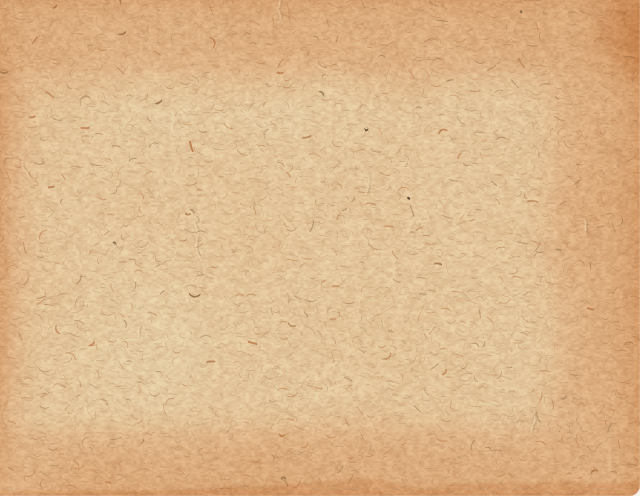
Reproduce this texture procedurally as a Shadertoy shader.

```glsl
// Aged fibrous paper: pale centre, tan borders, brown stains, fibres and creases
#define PALE vec3(0.895, 0.797, 0.637)
#define AGE_SHIFT vec3(0.11, 0.27, 0.32)
#define RUST vec3(0.70, 0.41, 0.21)
#define UMBER vec3(0.43, 0.34, 0.22)
#define CREASE_LIGHT vec3(0.96, 0.87, 0.71)
#define BACKDROP vec3(0.97, 0.95, 0.91)
#define GRAIN_SCALE 230.0
#define GRAIN_AMOUNT 0.15
#define CENTRE_AGE 0.07
#define BORDER_AGE 0.30
#define CREASES 7

float hash(vec2 p) {
    vec3 q = fract(vec3(p.xyx) * 0.1031);
    q += dot(q, q.yzx + 33.33);
    return fract((q.x + q.y) * q.z);
}

float noise(vec2 p) {
    vec2 i = floor(p), f = fract(p);
    f = f * f * (3.0 - 2.0 * f);
    return mix(mix(hash(i), hash(i + vec2(1, 0)), f.x),
               mix(hash(i + vec2(0, 1)), hash(i + vec2(1, 1)), f.x), f.y);
}

float fbm(vec2 p) {
    float sum = 0.0, amp = 0.5;
    for (int i = 0; i < 5; i++) {
        sum += amp * noise(p);
        p = mat2(1.6, 1.2, -1.2, 1.6) * p + 7.3;
        amp *= 0.5;
    }
    return sum;
}

// Bent dashes scattered on a grid; x = coverage, y = random tint
vec2 fibres(vec2 p, float cells, float density, float len, float width, float seed) {
    float px = 1.0 / iResolution.y;
    vec2 cell = floor(p * cells), best = vec2(0);
    for (int j = -1; j <= 1; j++)
    for (int i = -1; i <= 1; i++) {
        vec2 id = cell + vec2(i, j) + seed;
        if (hash(id + 3.7) > density) continue;
        vec2 jitter = vec2(hash(id + 11.1), hash(id + 23.9));
        vec2 q = p - (id - seed + jitter) / cells;
        float turn = hash(id + 41.3) * 2.0 - 1.0;
        float angle = 1.4 * turn * abs(turn) - 0.12;
        float c = cos(angle), s = sin(angle);
        q = vec2(c * q.x + s * q.y, c * q.y - s * q.x);
        float halfLen = len * mix(0.35, 1.0, hash(id + 57.7));
        q.y += (hash(id + 71.9) - 0.5) * q.x * q.x / halfLen;
        float d = length(vec2(max(abs(q.x) - halfLen, 0.0), q.y));
        float cover = clamp((width - d) / px + 0.5, 0.0, 1.0) * mix(0.4, 1.0, hash(id + 83.1));
        if (cover > best.x) best = vec2(cover, hash(id + 97.3));
    }
    return best;
}

// How far the paper has browned, from pale 0 to brown 1
float paperAge(vec2 uv, vec2 p) {
    float cloud = fbm(p * 3.5) - 0.48;
    vec2 w = uv + 0.03 * (vec2(noise(p * 6.0), noise(p * 6.0 + 19.0)) - 0.5);
    float top = smoothstep(0.76, 0.91, w.y);
    float bottom = 1.0 - smoothstep(0.06, 0.20, w.y);
    float right = smoothstep(0.80, 0.94, w.x);
    float left = 1.0 - smoothstep(-0.01, 0.08, w.x);
    float border = 1.0 - (1.0 - top) * (1.0 - bottom) * (1.0 - right) * (1.0 - left);

    // Faint outline left by a covering sheet
    vec2 outside = abs(uv - vec2(0.44, 0.495)) - vec2(0.426, 0.36);
    float sheet = smoothstep(-0.004, 0.006, max(outside.x, outside.y));
    float age = CENTRE_AGE + BORDER_AGE * border + 0.05 * sheet + 0.20 * cloud;

    // Darkened rims, corner stain and ragged damp line
    vec2 rim = min(uv, 1.0 - uv);
    age += 0.16 * exp(-min(rim.x, rim.y) * 45.0);
    age += 0.10 * smoothstep(0.94, 1.0, uv.x);
    float corner = length((uv - vec2(1.0, 0.93)) * vec2(1.0, 0.9)) + 0.10 * cloud;
    age += 0.36 * (1.0 - smoothstep(0.03, 0.13, corner));
    float tide = 0.008 + 0.035 * fbm(vec2(p.x * 7.0, 4.0)) * smoothstep(0.15, 0.6, uv.x);
    age += 0.20 * (1.0 - smoothstep(tide - 0.004, tide + 0.006, uv.y));
    return age;
}

// Thin wandering upright creases; x = lit ridge, y = shaded side
vec2 creases(vec2 p, float aspect) {
    vec2 result = vec2(0);
    for (int i = 0; i < CREASES; i++) {
        float k = float(i);
        vec2 centre = vec2(aspect * (k + hash(vec2(k, 5.0))) / float(CREASES), hash(vec2(k, 9.0)));
        vec2 q = p - centre;
        float halfLen = mix(0.03, 0.10, hash(vec2(k, 13.0)));
        q.x += 0.3 * (hash(vec2(k, 17.0)) - 0.5) * q.y;
        q.x += 0.022 * (fbm(vec2(q.y * 32.0, k * 8.0)) - 0.5);
        float fade = 1.0 - smoothstep(0.4, 1.0, abs(q.y) / halfLen);
        fade *= smoothstep(0.2, 0.65, noise(vec2(p.y * 55.0, k)));
        result += fade * exp(-pow(abs(q.x - vec2(0.0, 0.004)) / 0.0018, vec2(2)));
    }
    return min(result, 1.0);
}

void mainImage(out vec4 fragColor, in vec2 fragCoord) {
    vec2 uv = fragCoord / iResolution.xy, p = fragCoord / iResolution.y;
    float aspect = iResolution.x / iResolution.y;

    // Paper tone with fine pulp grain drawn out sideways
    float grain = noise(p * GRAIN_SCALE * vec2(0.75, 1.2)) + 0.7 * noise(p * GRAIN_SCALE * 0.4) - 0.85;
    float age = paperAge(uv, p) - GRAIN_AMOUNT * grain;
    vec3 color = PALE - AGE_SHIFT * vec3(pow(max(age, 0.0), 1.5), age, age);
    color *= 1.0 + 0.045 * grain;

    // Fine, medium and coarse fibres
    vec2 fine = fibres(p, 75.0, 0.65, 0.008, 0.0007, 0.0);
    vec2 medium = fibres(p, 36.0, 0.45, 0.011, 0.0010, 130.0);
    vec2 coarse = fibres(p, 14.0, 0.20, 0.010, 0.0019, 270.0);
    color = mix(color, mix(RUST, UMBER, fine.y), 0.30 * fine.x);
    color = mix(color, mix(RUST, UMBER, medium.y * medium.y), 0.50 * medium.x);
    color = mix(color, mix(RUST, UMBER, pow(coarse.y, 4.0)), 0.75 * coarse.x);

    // Creases and rare dark specks
    vec2 fold = creases(p, aspect);
    color = mix(color, CREASE_LIGHT, 0.50 * fold.x) * (1.0 - 0.09 * fold.y);
    float speck = fibres(p, 9.0, 0.10, 0.0022, 0.0020, 410.0).x;
    color = mix(color, UMBER * 0.4, 0.85 * speck);

    // Worn round corner at the lower right
    vec2 toCorner = max(vec2(p.x - aspect, -p.y) + 0.022, 0.0);
    float px = 1.0 / iResolution.y;
    color = mix(color, BACKDROP, smoothstep(-px, px, length(toCorner) - 0.022));
    fragColor = vec4(clamp(color, 0.0, 1.0), 1.0);
}
```
